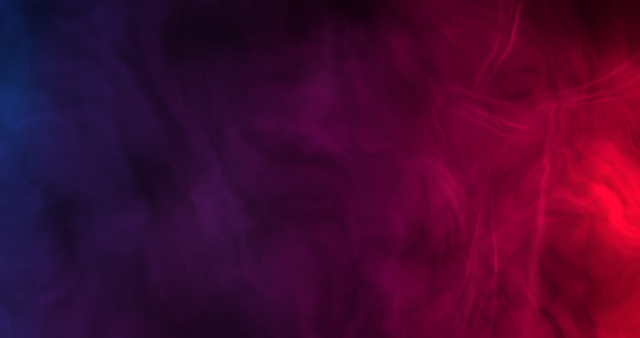
A Shadertoy shader for this background:

```glsl
// Drifting smoke lit blue from the left and red from the right, with fine curling wisps.

#define SMOKE_SCALE 2.6
#define WARP_AMOUNT 1.6
#define SMOKE_CONTRAST 0.55
#define FIBER_GAIN 0.75
#define STRAND_GAIN 0.25
#define STRAND_WIDTH 0.005
#define STRANDS_PER_BUNDLE 7

float hash(vec2 p) {
    return fract(sin(dot(p, vec2(127.1, 311.7))) * 43758.545);
}

float noise(vec2 p) {
    vec2 cell = floor(p), f = fract(p);
    f = f * f * f * (f * (f * 6.0 - 15.0) + 10.0);
    float low = mix(hash(cell), hash(cell + vec2(1, 0)), f.x);
    float high = mix(hash(cell + vec2(0, 1)), hash(cell + vec2(1, 1)), f.x);
    return mix(low, high, f.y);
}

float fbm(vec2 p) {
    float sum = 0.0, amplitude = 0.5;
    for (int i = 0; i < 5; i++) {
        sum += amplitude * noise(p);
        p = mat2(0.8, 0.6, -0.6, 0.8) * p * 2.03 + 17.3;
        amplitude *= 0.5;
    }
    return sum;
}

// Soft elliptical spot
float spot(vec2 uv, vec2 center, vec2 radius) {
    vec2 d = (uv - center) / radius;
    return exp(-dot(d, d));
}

// Bundle of bowed, unevenly spaced threads from a to b, fanned out towards b
float strands(vec2 p, vec2 a, vec2 b, float bow, float fan) {
    vec2 along = b - a;
    float len = length(along);
    vec2 dir = along / len;
    float t = dot(p - a, dir) / len;
    float side = dot(p - a, vec2(-dir.y, dir.x)) - bow * 4.0 * t * (1.0 - t);
    float fade = smoothstep(-0.05, 0.35, t) * (1.0 - smoothstep(0.55, 1.05, t));
    float sum = 0.0;
    for (int i = 0; i < STRANDS_PER_BUNDLE; i++) {
        vec2 seed = vec2(float(i), bow * 91.0 + len);
        float wander = 0.35 * (noise(vec2(t * 2.5, float(i) * 7.3 + len)) - 0.5);
        float d = side - (hash(seed) - 0.5 + wander) * fan * (0.4 + t);
        float width = STRAND_WIDTH * (0.6 + 1.6 * hash(seed + 4.7));
        float patchy = smoothstep(0.2, 0.8, noise(vec2(t * 4.0, float(i) * 3.1 + 5.0)));
        sum += patchy * (exp(-d * d / (width * width)) + 0.2 * exp(-abs(d) / 0.022));
    }
    return sum * fade * 0.5;
}

// Horizontal run of light from blue through violet and magenta to red
vec3 lightRamp(float x) {
    vec3 c = mix(vec3(0.12, 0.11, 0.34), vec3(0.14, 0.07, 0.26), smoothstep(0.0, 0.11, x));
    c = mix(c, vec3(0.17, 0.04, 0.20), smoothstep(0.10, 0.30, x));
    c = mix(c, vec3(0.265, 0.01, 0.19), smoothstep(0.32, 0.55, x));
    c = mix(c, vec3(0.40, 0.00, 0.18), smoothstep(0.53, 0.71, x));
    c = mix(c, vec3(0.48, 0.00, 0.165), smoothstep(0.68, 0.86, x));
    return mix(c, vec3(0.57, 0.00, 0.15), smoothstep(0.84, 1.0, x));
}

// Large hollows in the smoke
float hollows(vec2 uv) {
    float d = 0.52 * spot(uv, vec2(0.33, 0.90), vec2(0.12, 0.17));
    d += 0.65 * spot(uv, vec2(0.55, 1.00), vec2(0.13, 0.12));
    d += 0.72 * spot(uv, vec2(0.95, 1.00), vec2(0.17, 0.18));
    d += 0.25 * spot(uv, vec2(0.63, 0.72), vec2(0.05, 0.10));
    d += 0.32 * spot(uv, vec2(0.21, 0.46), vec2(0.07, 0.11));
    d += 0.25 * spot(uv, vec2(0.08, 0.34), vec2(0.05, 0.09));
    d += 0.35 * spot(uv, vec2(0.30, 0.03), vec2(0.11, 0.12));
    d += 0.18 * spot(uv, vec2(0.41, 0.33), vec2(0.05, 0.08));
    d += 0.22 * spot(uv, vec2(0.66, 0.24), vec2(0.05, 0.08));
    d += 0.30 * spot(uv, vec2(0.88, 0.18), vec2(0.06, 0.15));
    return min(d, 0.85);
}

void mainImage(out vec4 fragColor, in vec2 fragCoord) {
    vec2 uv = fragCoord / iResolution.xy;
    vec2 p = vec2(uv.x * iResolution.x / iResolution.y, uv.y);

    // Folded smoke field
    vec2 q = p * SMOKE_SCALE;
    vec2 warp = vec2(fbm(q + 3.1), fbm(q + 9.7)) - 0.48;
    float smoke = fbm(q * 1.3 + warp * WARP_AMOUNT) - 0.48;
    vec2 drift = warp * 0.06;

    // Thin fibres stretched upright and bent by the folds
    vec2 fiberUv = mat2(0.94, -0.34, 0.34, 0.94) * p + warp * 0.45;
    float fibers = fbm(fiberUv * vec2(16.0, 5.0)) - 0.48;
    fibers += 0.5 * (fbm(fiberUv.yx * vec2(18.0, 6.5) + 31.0) - 0.48);

    // Light, hollows and glows
    vec3 color = lightRamp(uv.x + drift.x);
    color *= 1.0 - hollows(uv + drift * 1.6);
    color += vec3(-0.03, 0.08, 0.13) * spot(uv + drift, vec2(0.0, 0.73), vec2(0.06, 0.20));
    color += vec3(-0.06, -0.02, -0.06) * spot(uv, vec2(0.03, 1.0), vec2(0.15, 0.16));
    color += vec3(0.05, -0.01, 0.00) * spot(uv, vec2(0.08, 0.05), vec2(0.18, 0.25));
    color += vec3(0.05, 0.02, 0.05) * spot(uv + drift, vec2(0.32, 0.32), vec2(0.10, 0.18));
    color += vec3(0.09, 0.02, 0.08) * spot(uv + drift, vec2(0.50, 0.76), vec2(0.025, 0.08));
    color += vec3(0.26, 0.02, 0.01) * spot(uv + drift, vec2(0.97, 0.40), vec2(0.08, 0.14));
    color += vec3(0.16, 0.01, 0.00) * spot(uv + drift, vec2(1.0, 0.06), vec2(0.06, 0.20));
    float fiberShare = 0.65 + 0.35 * uv.x;
    color *= 1.0 + SMOKE_CONTRAST * smoke + FIBER_GAIN * fibers * fiberShare;

    // Distinct wisps
    vec2 s = vec2(uv.x * 1.9, uv.y) + warp * 0.11;
    float wisps = strands(s, vec2(1.38, 0.70), vec2(1.54, 1.06), -0.03, 0.06);
    wisps += strands(s, vec2(1.22, 0.60), vec2(1.40, 0.28), 0.02, 0.10);
    wisps += strands(s, vec2(1.44, 0.50), vec2(1.32, -0.06), 0.04, 0.15);
    wisps += 0.8 * strands(s, vec2(1.64, 0.66), vec2(1.54, -0.08), 0.02, 0.04);
    wisps += 0.8 * strands(s, vec2(1.54, 0.69), vec2(2.02, 0.88), -0.04, 0.12);
    wisps += 0.8 * strands(s, vec2(1.26, 0.74), vec2(1.62, 0.63), -0.02, 0.10);
    wisps += 0.5 * strands(s, vec2(0.93, 0.70), vec2(1.02, 1.02), -0.03, 0.10);
    vec3 wispColor = mix(vec3(0.30, 0.07, 0.36), vec3(0.66, 0.05, 0.26), smoothstep(0.5, 0.75, uv.x));
    color += STRAND_GAIN * wisps * wispColor;

    fragColor = vec4(clamp(color, 0.0, 1.0), 1.0);
}
```
